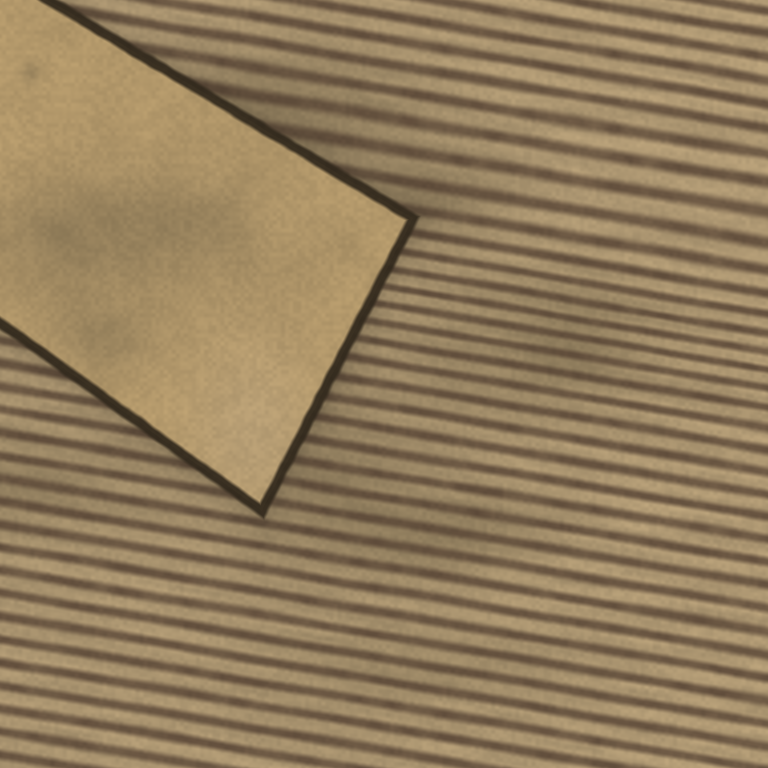
Reproduce this texture procedurally as a WebGL 2 fragment shader.

```glsl
#version 300 es
precision highp float;

#define PAPER vec3(0.70, 0.61, 0.46)
#define PANEL vec3(0.70, 0.595, 0.415)
#define LINE_INK vec3(0.34, 0.265, 0.205)
#define BORDER_INK vec3(0.20, 0.165, 0.115)
#define STAIN vec3(0.47, 0.41, 0.30)
#define LINE_SLOPE 0.17
#define LINE_COUNT 33.4
#define BORDER_HALF 0.0065
#define CORNER_RIGHT vec2(0.538, 0.716)
#define CORNER_LOW vec2(0.341, 0.335)

uniform vec2 u_resolution;
out vec4 fragColor;

float hash(vec2 p) {
    return fract(sin(dot(p, vec2(127.1, 311.7))) * 43758.5453);
}

float noise(vec2 p) {
    vec2 i = floor(p), f = fract(p);
    f = f * f * (3.0 - 2.0 * f);
    return mix(mix(hash(i), hash(i + vec2(1, 0)), f.x),
               mix(hash(i + vec2(0, 1)), hash(i + vec2(1, 1)), f.x), f.y);
}

float fbm(vec2 p) {
    float sum = 0.0, amp = 0.5;
    for (int i = 0; i < 4; i++) {
        sum += amp * noise(p);
        p = p * 2.03 + 17.3;
        amp *= 0.5;
    }
    return sum / 0.9375;
}

// Signed distance to the line a-b, positive on its left
float side(vec2 p, vec2 a, vec2 b) {
    vec2 e = normalize(b - a);
    return dot(p - a, vec2(-e.y, e.x));
}

float blot(vec2 p, vec2 center, vec2 radius) {
    vec2 q = (p - center) / radius;
    return exp(-dot(q, q));
}

// Slanted engraving lines, spread wider in the upper part
vec3 engraving(vec2 p) {
    float v = 1.0 - p.y - LINE_SLOPE * p.x;
    v += 0.0022 * (noise(p * vec2(9.0, 22.0)) - 0.5);
    float bulge = (v - 0.2) / 0.13;
    float n = LINE_COUNT * (v + 0.156) - 1.3 * exp(-bulge * bulge);
    float d = abs(fract(n + 0.5) - 0.5);
    float row = floor(n + 0.5);

    float width = 0.25 + 0.09 * noise(vec2(p.x * 14.0, row * 3.7));
    float ink = 1.0 - smoothstep(0.04, width + 0.06, d);
    ink *= 0.78 + 0.22 * noise(vec2(p.x * 45.0, row * 5.3));

    // Faint streaks between the lines
    float streak = noise(vec2(p.x * 12.0, n * 3.5));
    vec3 col = PAPER * (0.93 + 0.11 * streak);

    float stain = 0.55 * blot(p, vec2(0.70, 0.55), vec2(0.16, 0.09))
                + 0.45 * blot(p, vec2(0.57, 0.31), vec2(0.14, 0.06))
                + 0.55 * blot(p, vec2(0.37, 0.85), vec2(0.16, 0.08))
                + 0.40 * blot(p, vec2(0.56, 0.75), vec2(0.09, 0.07))
                + 0.40 * blot(p, vec2(0.03, 0.37), vec2(0.17, 0.08))
                + 0.35 * blot(p, vec2(0.42, 0.42), vec2(0.10, 0.15))
                + 0.30 * blot(p, vec2(0.55, 0.13), vec2(0.18, 0.05));
    stain *= 0.55 + 0.9 * fbm(p * 9.0 + 3.0);
    stain += 0.16 * fbm(p * vec2(5.0, 11.0)) * (1.0 - smoothstep(0.5, 0.95, p.x));
    col = mix(col, STAIN, clamp(stain, 0.0, 0.75));
    return mix(col, LINE_INK, ink * 0.88);
}

// Plain parchment with cloudy grey patches
vec3 parchment(vec2 p) {
    float cloud = 0.50 * blot(p, vec2(0.20, 0.69), vec2(0.17, 0.09))
                + 0.30 * blot(p, vec2(0.07, 0.69), vec2(0.08, 0.06))
                + 0.35 * blot(p, vec2(0.14, 0.56), vec2(0.07, 0.05))
                + 0.35 * blot(p, vec2(0.04, 0.905), vec2(0.012, 0.014));
    cloud *= 0.4 + 1.1 * fbm(p * 11.0);
    vec3 col = PANEL * (0.95 + 0.10 * fbm(p * 22.0));
    col += vec3(0.02, 0.025, 0.04) * blot(p, vec2(0.33, 0.43), vec2(0.08, 0.12));
    return mix(col, STAIN, clamp(cloud, 0.0, 0.6));
}

void main() {
    vec2 p = gl_FragCoord.xy / u_resolution;
    float pixel = 1.0 / min(u_resolution.x, u_resolution.y);

    // Panel as the overlap of three half planes
    float top = side(p, vec2(0.063, 1.0), CORNER_RIGHT);
    float right = side(p, CORNER_RIGHT, CORNER_LOW);
    float bottom = side(p, CORNER_LOW, vec2(0.0, 0.580));
    float d = max(top, max(right, bottom));
    d += 0.0016 * (noise(p * 70.0) - 0.5);

    vec3 col = mix(parchment(p), engraving(p), smoothstep(-pixel, pixel, d));

    // Soft shade outside, then the dark border
    col *= 1.0 - 0.22 * exp(-max(d, 0.0) / 0.018) * step(0.0, d);
    float border = 1.0 - smoothstep(BORDER_HALF - 0.003, BORDER_HALF + 0.003, abs(d));
    col = mix(col, BORDER_INK, border * 0.95);

    // Fine grain
    col *= 0.96 + 0.08 * noise(p * 190.0);
    fragColor = vec4(col, 1.0);
}
```
